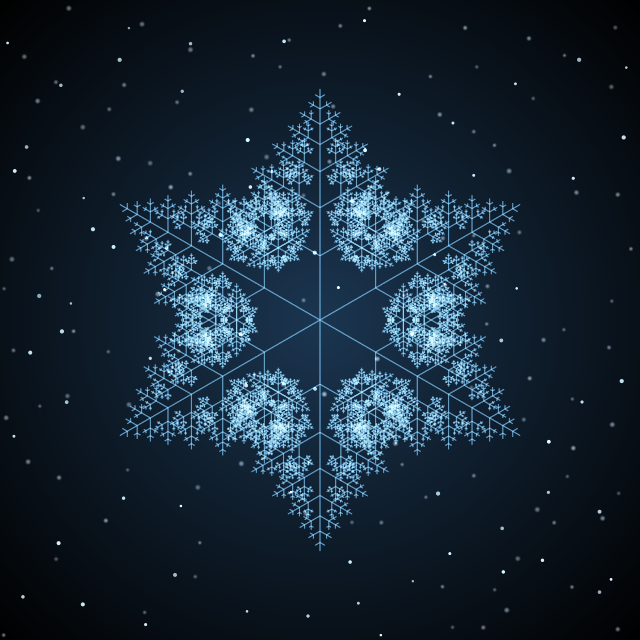
Give the GLSL for this background, as a Shadertoy shader.

```glsl
// A glowing fractal snowflake with six branching arms amid falling snow on a dark blue vignette.

// Share of a pixel-wide window at x that lies inside the span [a, b].
float spanCover(float x, float a, float b, float px) {
    return clamp((x - a) / px + 0.5, 0.0, 1.0) - clamp((x - b) / px + 0.5, 0.0, 1.0);
}

// Coverage of a thin straight stem with flat ends.
float stemCover(vec2 p, vec2 base, vec2 stem, float px) {
    float len = length(stem);
    vec2 along = stem / len;
    vec2 rel = p - base;
    float across = dot(rel, vec2(-along.y, along.x));
    return spanCover(dot(rel, along), 0.0, len, px) * spanCover(across, -0.0008, 0.0008, px);
}

// Summed coverage of the branching arms; each stem sprouts one forward and two side stems.
float snowflake(vec2 p, float px) {
    // Fold the plane into half of one arm's sector.
    float angle = atan(p.x, p.y);
    angle = abs(mod(angle + radians(30.0), radians(60.0)) - radians(30.0));
    p = length(p) * vec2(sin(angle), cos(angle));

    // Start with this arm and its neighbour, which reaches across the fold.
    vec4 stack[20];
    int levels[20];
    stack[0] = vec4(0.0, 0.0, 0.1003 * vec2(0.0, 1.0));
    stack[1] = vec4(0.0, 0.0, 0.1003 * vec2(0.8660, 0.5));
    levels[0] = 1;
    levels[1] = 1;
    int top = 2;

    mat2 turn = mat2(0.5, 0.8660, -0.8660, 0.5);
    float total = 0.0;
    for (int i = 0; i < 4000 && top > 0; i++) {
        top--;
        vec4 node = stack[top];
        int level = levels[top];
        total += stemCover(p, node.xy, node.zw, px);
        if (level == 8) continue;

        vec2 tip = node.xy + node.zw;
        for (int side = -1; side <= 1; side++) {
            vec2 child = 0.75 * node.zw;
            if (side < 0) child = 0.5 * (turn * node.zw);
            if (side > 0) child = 0.5 * (node.zw * turn);

            // A whole subtree fits in a circle of radius two stems.
            if (length(p - tip - 2.0 * child) < 2.0 * length(child) + px) {
                stack[top] = vec4(tip, child);
                levels[top] = level + 1;
                top++;
            }
        }
    }
    return total;
}

vec3 hash3(vec2 cell) {
    vec3 h = fract(cell.xyx * vec3(0.1031, 0.1030, 0.0973));
    h += dot(h, h.yxz + 33.33);
    return fract((h.xxy + h.yzz) * h.zyx);
}

// One randomly placed flake in some of the grid cells.
float snow(vec2 p, float cells, float density, float radius, float blur) {
    vec2 cell = floor(p * cells);
    vec3 place = hash3(cell + cells * 7.0);
    vec3 look = hash3(cell + cells * 13.0 + 50.0);
    vec2 middle = (cell + mix(vec2(0.08), vec2(0.92), place.xy)) / cells;
    float size = radius * mix(0.55, 1.0, look.x);
    float disc = 1.0 - smoothstep(size - blur, size + blur, length(p - middle));
    return disc * step(place.z, density) * mix(0.6, 1.0, look.y);
}

void mainImage(out vec4 fragColor, in vec2 fragCoord) {
    float px = 1.0 / iResolution.y;
    vec2 p = (fragCoord - 0.5 * iResolution.xy) * px;

    // Night blue fading to black in the corners
    vec3 color = vec3(0.105, 0.21, 0.315) * max(0.0, 1.0 - length(p) / 0.71);

    // Ice: overlapping stems build up from blue to white
    float ice = snowflake(p, px);
    color += (1.0 - color) * (1.0 - exp(-ice * vec3(0.45, 0.85, 1.25)));

    // Snow: soft distant flakes, then small crisp ones
    vec2 field = p + 0.5;
    color += vec3(0.50, 0.53, 0.55) * snow(field, 14.0, 0.62, 0.0033, 0.0025);
    color += vec3(0.88, 0.97, 1.0) * snow(field, 12.0, 0.5, 0.0033, 0.6 * px);

    fragColor = vec4(min(color, 1.0), 1.0);
}
```
